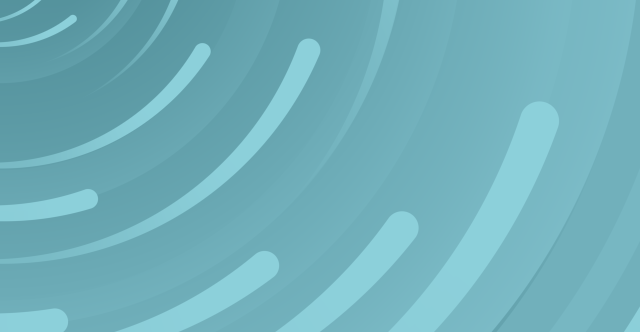
Write a Shadertoy shader that draws this background.

```glsl
// Teal concentric discs with tapering, round-headed light arcs sweeping around a corner.
#define CENTER vec2(0.0, 1.2375)
#define DARK vec3(0.305, 0.545, 0.585)
#define LIGHT vec3(0.475, 0.725, 0.770)
#define ARC_COLOR vec3(0.550, 0.815, 0.855)
#define RIM_FADE 0.16
#define BAR_COUNT 10
#define WISP_COUNT 3
#define RIM_COUNT 6

// Each path: tail angle, head angle, tail radius, head radius.
const vec4 barPath[BAR_COUNT] = vec4[](
    vec4(0.0, 0.999, 0.736, 0.725), vec4(0.0, 1.175, 1.025, 1.008),
    vec4(0.0, 0.307, 0.880, 0.878), vec4(0.5, 1.216, 1.762, 1.733),
    vec4(0.4, 0.919, 1.531, 1.523), vec4(0.1, 0.655, 1.320, 1.308),
    vec4(-0.1, 0.136, 1.220, 1.218), vec4(0.7, 1.300, 2.312, 2.312),
    vec4(0.0, 0.641, 0.372, 0.367), vec4(0.0, 0.500, 0.297, 0.260));
// Each shape: tail half width, head half width, tail opacity.
const vec3 barShape[BAR_COUNT] = vec3[](
    vec3(0.009, 0.025, 0.55), vec3(0.007, 0.035, 0.45),
    vec3(0.024, 0.030, 0.95), vec3(0.044, 0.059, 0.85),
    vec3(0.032, 0.050, 0.85), vec3(0.026, 0.044, 0.85),
    vec3(0.036, 0.040, 0.95), vec3(0.062, 0.062, 0.85),
    vec3(0.007, 0.012, 0.80), vec3(0.005, 0.007, 0.70));
const vec4 wispPath[WISP_COUNT] = vec4[](
    vec4(0.42, 1.25, 0.588, 0.575), vec4(0.28, 1.15, 0.447, 0.442),
    vec4(0.80, 1.40, 1.218, 1.202));
const vec2 wispShape[WISP_COUNT] = vec2[](
    vec2(0.012, 0.90), vec2(0.011, 0.80), vec2(0.024, 0.55));
// Disc rims: radius, brightness gained just inside.
const vec2 rims[RIM_COUNT] = vec2[](
    vec2(0.488, 0.20), vec2(0.875, 0.09), vec2(1.222, 0.06),
    vec2(1.397, 0.09), vec2(1.740, 0.05), vec2(1.930, 0.14));

float inside(float distance, float pixel) {
    return 1.0 - smoothstep(-0.7 * pixel, 0.7 * pixel, distance);
}

float band(float radius, float inner, float outer, float pixel) {
    return inside(radius - outer, pixel) * inside(inner - radius, pixel);
}

// Returns the distance to a tapered arc, and the progress from tail to head.
vec2 taperedArc(vec2 q, vec4 path, vec2 halfWidth) {
    float angle = clamp(atan(q.x, q.y), path.x, path.y);
    float progress = (angle - path.x) / (path.y - path.x);
    vec2 spine = mix(path.z, path.w, progress) * vec2(sin(angle), cos(angle));
    return vec2(length(q - spine) - mix(halfWidth.x, halfWidth.y, progress), progress);
}

void mainImage(out vec4 fragColor, in vec2 fragCoord) {
    float pixel = 1.0 / iResolution.y;
    vec2 q = fragCoord * pixel - CENTER;
    q.y = -q.y;
    float radius = length(q);

    // Radial shade, stepping down across each disc rim
    float shade = clamp((radius - 0.33) / 1.5, 0.0, 0.91);
    shade += 0.13 * q.y / radius * (1.0 - smoothstep(1.0, 1.8, radius));
    for (int i = 0; i < RIM_COUNT; i++) {
        float depth = radius - rims[i].x;
        shade += rims[i].y * exp(min(depth, 0.0) / RIM_FADE) * inside(depth, pixel);
    }
    shade -= 0.10 * inside(1.930 - radius, pixel);

    // Flat pale bands
    shade += 0.07 * band(radius, 0.750, 0.875, pixel);
    shade += 0.04 * band(radius, 1.142, 1.222, pixel);
    shade += 0.14 * band(radius, 2.066, 2.155, pixel);
    vec3 color = mix(DARK, LIGHT, shade);

    // Thin shadow beyond the largest rim
    vec2 shadow = taperedArc(q, vec4(0.80, 1.23, 1.936, 1.932), vec2(0.007, 0.0));
    color = mix(color, DARK, 0.45 * inside(shadow.x, pixel) * (1.0 - shadow.y));

    // Wisps that fade toward their tails
    for (int i = 0; i < WISP_COUNT; i++) {
        vec2 wisp = taperedArc(q, wispPath[i], vec2(0.0, wispShape[i].x));
        color = mix(color, ARC_COLOR, inside(wisp.x, pixel) * wisp.y * wispShape[i].y);
    }

    // Bright bars with rounded heads
    for (int i = 0; i < BAR_COUNT; i++) {
        vec2 bar = taperedArc(q, barPath[i], barShape[i].xy);
        float opacity = mix(barShape[i].z, 1.0, smoothstep(0.0, 0.7, bar.y));
        color = mix(color, ARC_COLOR, inside(bar.x, pixel) * opacity);
    }
    fragColor = vec4(color, 1.0);
}
```
